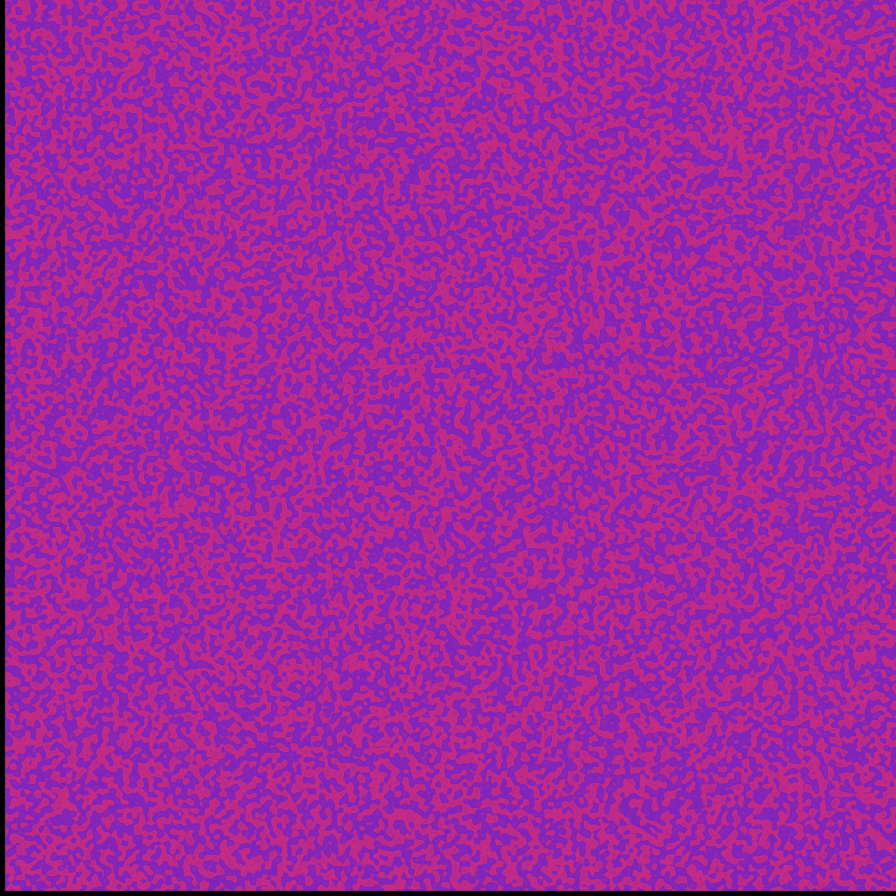
This texture is drawn by a Shadertoy shader. Its source:

```glsl
// Fine violet and magenta labyrinth grain with a thin black strip at the left and bottom.

const vec3 VIOLET = vec3(0.485, 0.143, 0.745);
const vec3 MAGENTA = vec3(0.778, 0.172, 0.500);
const vec3 BORDER = vec3(0.010, 0.0, 0.015);
const float GRAIN_CELLS = 175.0;
const float BORDER_WIDTH = 0.0057;

vec3 hash32(vec2 p) {
    vec3 q = fract(vec3(p.xyx) * vec3(0.1031, 0.1030, 0.0973));
    q += dot(q, q.yxz + 33.33);
    return fract((q.xxy + q.yzz) * q.zyx);
}

// Scattered spots of random sign; each has a bright core and an opposite halo.
float spotNoise(vec2 p, float radius, float halo) {
    vec2 cell = floor(p);
    float total = 0.0;
    for (int y = -2; y <= 2; y++) {
        for (int x = -2; x <= 2; x++) {
            vec2 id = cell + vec2(x, y);
            vec3 rnd = hash32(id + 17.0);
            vec2 d = p - id - rnd.xy;
            float u = dot(d, d) / (2.0 * radius * radius);
            float spotSign = rnd.z < 0.5 ? -1.0 : 1.0;
            total += spotSign * (1.0 - halo * u) * exp(-u);
        }
    }
    return total;
}

// Strong at thin features and rims, paler inside broad patches.
float rimContrast(float x) {
    return 2.0 * x / (1.0 + x * x);
}

// Coverage of the area right of and above the border strip.
float insideBorder(vec2 uv, float width, float blur) {
    float d = min(uv.x, uv.y) - width;
    return smoothstep(-blur, blur, d);
}

void mainImage(out vec4 fragColor, in vec2 fragCoord) {
    vec2 uv = fragCoord / iResolution.xy;
    float pixel = 1.0 / min(iResolution.x, iResolution.y);

    // Grain
    float grain = spotNoise(uv * GRAIN_CELLS, 0.5, 0.7);
    float tone = 0.5 + 0.5 * rimContrast(2.7 * grain);
    vec3 color = mix(VIOLET, MAGENTA, tone);

    // Border strip
    color = mix(BORDER, color, insideBorder(uv, BORDER_WIDTH, 0.7 * pixel));
    fragColor = vec4(color, 1.0);
}
```
